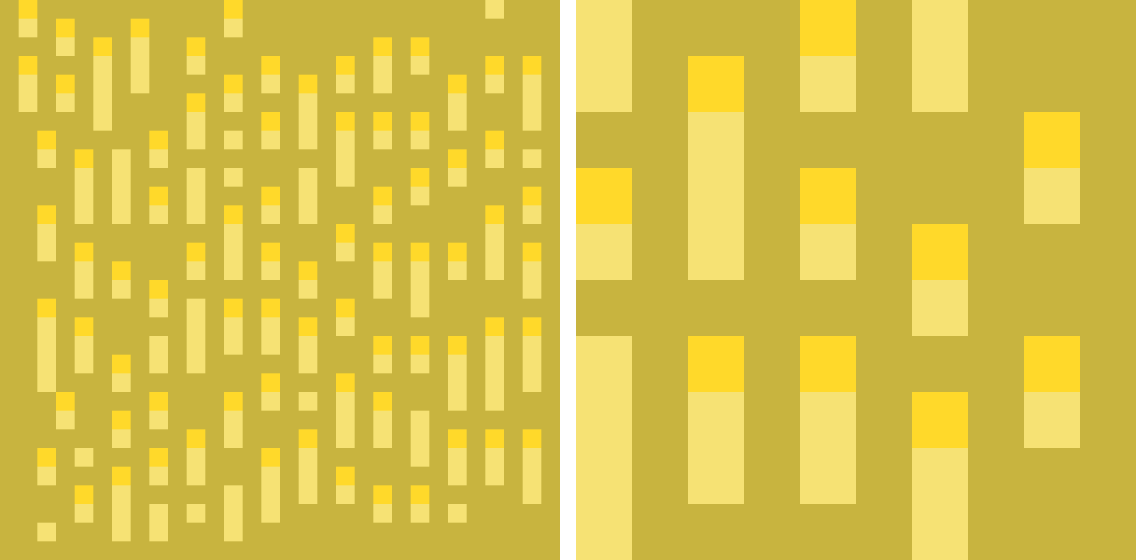
Left, the full canvas; right, a detail of the centre.
Write a WebGL 1 fragment shader that draws this pattern.

```glsl
precision highp float;
// Pixel rain: pale vertical streaks, most with a bright head on top, on a
// 30 x 30 grid over olive gold. Lanes two cells wide are walked from the top,
// stacking streaks of random length and gap; edges use exact box coverage.

uniform vec2 u_resolution;

float hash(vec2 p) {
  vec3 q = fract(vec3(p.xyx) * vec3(0.1031, 0.1030, 0.0973));
  q += dot(q, q.yzx + 33.33);
  return fract((q.x + q.y) * q.z);
}

// Share of a pixel of the given width, centred at v, inside lo..hi
float coverage(float lo, float hi, float v, float width) {
  float overlap = min(hi, v + 0.5 * width) - max(lo, v - 0.5 * width);
  return clamp(overlap / width, 0.0, 1.0);
}

// Coverage of one lane: x = tails, y = heads
vec2 laneStreaks(float lane, vec2 cell, float pixel) {
  vec2 cover = vec2(0.0);
  float top = floor(5.0 * hash(vec2(lane * 17.3 + 5.0, 91.7)));

  for (int i = 0; i < 12; i++) {
    vec2 seed = vec2(lane * 17.3 + 3.1, float(i) * 29.7 + 11.0);
    float head = step(0.19, hash(seed));
    float tail = 1.0 + floor(3.3 * pow(hash(seed + 7.9), 1.4));
    float gapRandom = hash(seed + 15.3);
    float gap = 1.0 + floor(2.4 * gapRandom * gapRandom);

    // Keep the bottom row clear
    tail = min(tail, 29.0 - top - head);
    if (tail < 1.0) break;

    // Each band of rows moves its lanes right of a random split by one cell
    float split = floor(14.0 * hash(vec2(floor(top / 6.0) * 13.7, 47.1)));
    float left = 1.0 + 2.0 * lane + step(split, lane);
    float across = coverage(left, left + 1.0, cell.x, pixel);
    float neck = top + head;
    cover.x += across * coverage(neck, neck + tail, cell.y, pixel);
    cover.y += across * head * coverage(top, neck, cell.y, pixel);

    top = neck + tail + gap;
  }
  return cover;
}

void main() {
  // Grid position with rows counted from the top
  vec2 cell = 30.0 * gl_FragCoord.xy / u_resolution;
  cell.y = 30.0 - cell.y;
  float pixel = 30.0 / min(u_resolution.x, u_resolution.y);

  // The two lanes beside the nearest lane border
  float firstLane = floor((cell.x - 1.0) * 0.5 - 0.5);
  vec2 cover = vec2(0.0);
  for (int k = 0; k < 2; k++) {
    float lane = firstLane + float(k);
    if (lane >= 0.0 && lane < 14.0) cover += laneStreaks(lane, cell, pixel);
  }

  vec3 olive = vec3(0.785, 0.706, 0.247);
  vec3 cream = vec3(0.963, 0.886, 0.455);
  vec3 yellow = vec3(1.0, 0.850, 0.165);
  vec3 color = olive + (cream - olive) * cover.x + (yellow - olive) * cover.y;
  gl_FragColor = vec4(color, 1.0);
}
```
